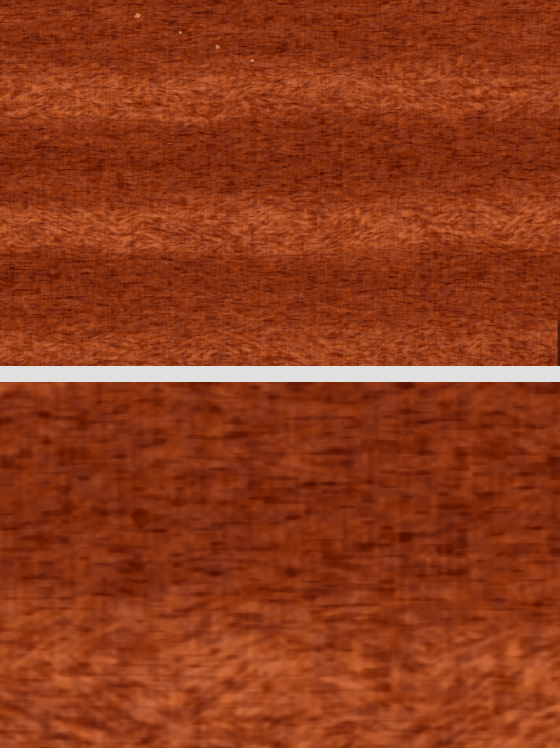
Top: the whole. Bottom: its middle third, enlarged.
This texture is drawn by a WebGL 2 fragment shader. Its source:

```glsl
#version 300 es
precision highp float;

uniform vec2 u_resolution;
out vec4 fragColor;

float hash(vec2 cell) {
    vec3 q = fract(cell.xyx * vec3(0.1031, 0.1030, 0.0973));
    q += dot(q, q.yzx + 33.33);
    return fract((q.x + q.y) * q.z);
}

float noise(vec2 p) {
    vec2 cell = floor(p);
    vec2 f = fract(p);
    f = f * f * (3.0 - 2.0 * f);
    float low = mix(hash(cell), hash(cell + vec2(1.0, 0.0)), f.x);
    float high = mix(hash(cell + vec2(0.0, 1.0)), hash(cell + 1.0), f.x);
    return mix(low, high, f.y);
}

// Centred layered noise; each octave doubles the frequency.
float layers(vec2 p, int octaves) {
    float sum = 0.0;
    float weight = 0.6;
    for (int i = 0; i < octaves; i++) {
        sum += weight * (noise(p) - 0.5);
        p = p * 2.0 + vec2(17.3, 41.7);
        weight *= 0.6;
    }
    return sum;
}

// Plateau between two heights with separate edge softness.
float plateau(float y, float bottom, float top, float softBottom, float softTop) {
    return smoothstep(bottom - softBottom, bottom + softBottom, y)
         * (1.0 - smoothstep(top - softTop, top + softTop, y));
}

float dip(float y, float centre, float width) {
    float d = (y - centre) / width;
    return exp(-d * d);
}

// Lustrous ribbons running along the board.
float ribbons(vec2 p) {
    float y = p.y + 0.05 * layers(p * vec2(2.5, 9.0), 3);
    float upper = plateau(y - 0.015 * p.x, 0.665, 0.80, 0.025, 0.055);
    float middle = plateau(y - 0.008 * p.x, 0.315, 0.435, 0.025, 0.055);
    float lower = plateau(y, -0.1, 0.10, 0.03, 0.06);
    return 0.85 * upper + middle + 0.65 * lower;
}

// Grains stretched along a line of the given slope.
float slantedGrain(vec2 p, float slope, float seed) {
    vec2 q = vec2(p.x, p.y - slope * p.x) + seed;
    float coarse = noise(q * vec2(42.0, 105.0)) - 0.5;
    float fine = noise(q * vec2(85.0, 190.0)) - 0.5;
    return 0.5 * coarse + 0.7 * fine;
}

// Interlocked flecks: two slants trading places in patches.
float flecks(vec2 p) {
    float patches = smoothstep(0.35, 0.65, noise(p * vec2(14.0, 32.0) + 5.0));
    return mix(slantedGrain(p, 0.38, 2.0), slantedGrain(p, -0.22, 7.0), patches);
}

// Thin dark dashes of open pores.
float pores(vec2 p) {
    vec2 q = p + vec2(0.0, 0.004 * noise(p * vec2(14.0, 20.0)));
    float longDash = smoothstep(0.58, 0.88, noise(q * vec2(26.0, 200.0)));
    float shortDash = smoothstep(0.58, 0.88, noise(q * vec2(58.0, 215.0) + 73.0));
    return 0.45 * longDash + 0.65 * shortDash;
}

// Pale chips strewn along a falling diagonal.
float chips(vec2 p) {
    float cover = 0.0;
    for (int i = 0; i < 4; i++) {
        float n = float(i);
        vec2 jitter = vec2(hash(vec2(n, 3.0)), hash(vec2(n, 8.0))) - 0.5;
        vec2 centre = vec2(0.38 + 0.105 * n, 0.965 - 0.045 * n) + 0.025 * jitter;
        float radius = mix(0.005, 0.009, hash(vec2(n, 12.0)));
        float d = length((p - centre) * vec2(0.8, 1.1));
        d += 0.006 * (noise(p * 150.0) - 0.5);
        cover = max(cover, 1.0 - smoothstep(radius * 0.4, radius, d));
    }
    return cover;
}

vec3 woodColour(float tone) {
    vec3 dark = vec3(0.420, 0.118, 0.024);
    vec3 middle = vec3(0.560, 0.212, 0.080);
    vec3 light = vec3(0.710, 0.335, 0.170);
    vec3 lowHalf = mix(dark, middle, tone * 2.0);
    vec3 highHalf = mix(middle, light, tone * 2.0 - 1.0);
    return tone < 0.5 ? lowHalf : highHalf;
}

void main() {
    vec2 p = gl_FragCoord.xy / u_resolution.y;
    float ribbon = ribbons(p);

    // Broad shading
    float tone = 0.48 + 0.36 * ribbon;
    tone -= 0.09 * dip(p.y, 0.56, 0.05) + 0.11 * dip(p.y, 0.245, 0.04);
    tone += 0.28 * layers(p * vec2(1.3, 22.0), 3);

    // Grain
    tone += 0.34 * layers(p * vec2(16.0, 95.0) + 11.0, 2);
    tone += mix(0.45, 1.0, ribbon) * flecks(p);
    tone -= mix(0.48, 0.36, ribbon) * pores(p);
    tone += 0.22 * (noise(p * vec2(210.0, 40.0)) - 0.5);
    tone += 0.22 * (noise(p * vec2(190.0, 230.0) + 19.0) - 0.5);
    vec3 colour = woodColour(clamp(tone, -0.3, 1.25));

    // Mottled warmth
    float warmth = noise(p * vec2(60.0, 90.0) + 51.0) - 0.5;
    colour += warmth * vec3(0.02, -0.012, -0.055);

    // Chips and the shadowed end of the board
    colour = mix(colour, vec3(0.86, 0.58, 0.43), 0.8 * chips(p));
    float inset = u_resolution.x / u_resolution.y - p.x;
    float shadow = (1.0 - smoothstep(0.003, 0.009, inset)) * (1.0 - smoothstep(0.10, 0.17, p.y));
    colour = mix(colour, vec3(0.20, 0.06, 0.03), 0.8 * shadow);

    fragColor = vec4(colour, 1.0);
}
```
